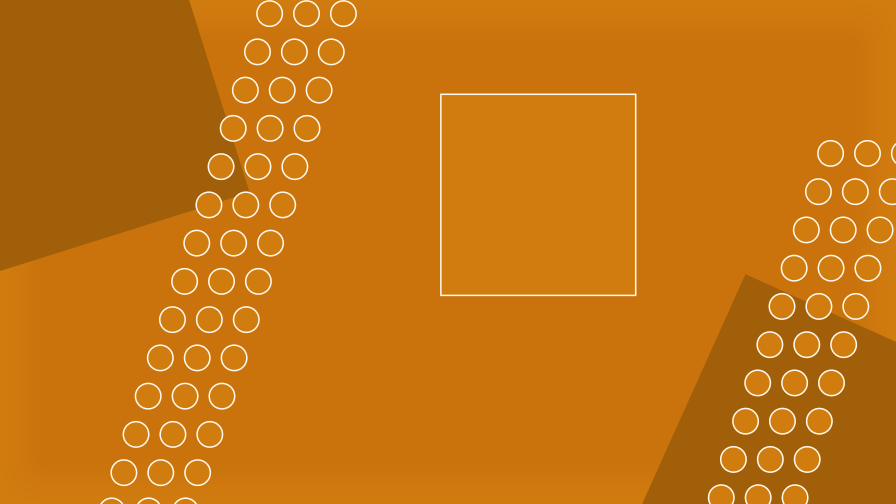
A Shadertoy shader for this background:

```glsl
// Orange backdrop with dark tilted corners, slanted bands of rings and an outlined square.

// Lengths are fractions of the canvas height.
#define AMBER       vec3(0.818, 0.486, 0.060)
#define BURNT       vec3(0.792, 0.451, 0.050)
#define BROWN       vec3(0.635, 0.373, 0.038)
#define CREAM       vec3(1.000, 0.980, 0.940)
#define GLOW_WIDTH  0.095
#define HALF_STROKE 0.0015
#define RING_RADIUS 0.0252
#define RING_STEP   vec2(0.0732, 0.0759)
#define RING_SLANT  0.0241
#define RING_COUNT  vec2(3.0, 14.0)

// Smooth coverage of a shape from its signed distance.
float coverage(float dist) {
    return clamp(0.5 - dist * iResolution.y, 0.0, 1.0);
}

// Right-angled wedge with its tip at the origin and one side along the unit vector side.
float wedgeDistance(vec2 p, vec2 side) {
    vec2 otherSide = vec2(side.y, -side.x);
    return max(-dot(p, side), -dot(p, otherSide));
}

float boxDistance(vec2 p, vec2 halfSize) {
    vec2 d = abs(p) - halfSize;
    return length(max(d, 0.0)) + min(max(d.x, d.y), 0.0);
}

// Nearest ring of a slanted band; the origin is its upper left ring.
float ringBandDistance(vec2 p) {
    float row = clamp(round(-p.y / RING_STEP.y), 0.0, RING_COUNT.y - 1.0);
    p += row * vec2(RING_SLANT, RING_STEP.y);
    float column = clamp(round(p.x / RING_STEP.x), 0.0, RING_COUNT.x - 1.0);
    p.x -= column * RING_STEP.x;
    return length(p) - RING_RADIUS;
}

// Amber fill with a thin cream outline.
vec3 outlined(vec3 color, float dist) {
    color = mix(color, AMBER, coverage(dist));
    return mix(color, CREAM, coverage(abs(dist) - HALF_STROKE));
}

void mainImage(out vec4 fragColor, in vec2 fragCoord) {
    vec2 p = fragCoord / iResolution.y;
    vec2 canvas = iResolution.xy / iResolution.y;

    // Burnt centre fading to amber at the borders
    vec2 inset = smoothstep(-0.01, GLOW_WIDTH, min(p, canvas - p));
    vec3 color = mix(AMBER, BURNT, inset.x * inset.y);

    // Dark tilted corners
    float upperLeft = wedgeDistance(p - vec2(0.4954, 0.618), vec2(-0.954, -0.300));
    float lowerRight = wedgeDistance(p - vec2(1.479, 0.456), vec2(0.912, -0.410));
    color = mix(color, BROWN, coverage(min(upperLeft, lowerRight)));

    // Bands of rings
    float leftBand = ringBandDistance(p - vec2(0.535, 0.973));
    float rightBand = ringBandDistance(p - vec2(1.648, 0.6956));
    color = outlined(color, min(leftBand, rightBand));

    // Outlined square
    color = outlined(color, boxDistance(p - vec2(1.068, 0.6134), vec2(0.1933, 0.1995)));

    fragColor = vec4(color, 1.0);
}
```
